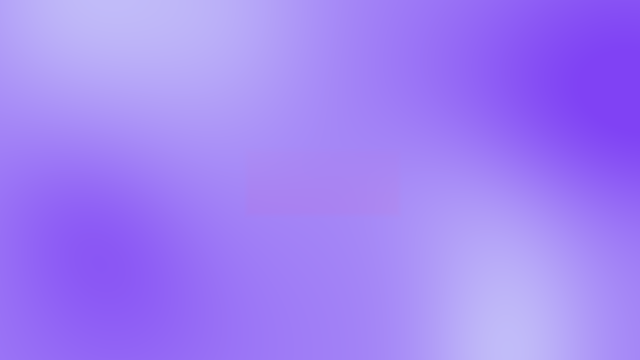
Reproduce this background procedurally as a Shadertoy shader.

```glsl
// Soft violet mesh gradient: tilted Gaussian pools of light and shade are
// summed into one tone value, which blends a deep violet into pale lavender.
// A faint warm panel tints the centre.

#define DEEP_VIOLET   vec3(0.50, 0.26, 0.955)
#define PALE_LAVENDER vec3(0.76, 0.74, 0.975)
#define PANEL_TINT    vec3(0.020, -0.014, -0.022)
#define BASE_TONE     0.52
#define PANEL_CENTRE  vec2(0.897, 0.492)
#define PANEL_HALF    vec2(0.213, 0.090)
#define PANEL_BLUR    0.012

// Elliptical Gaussian pool, its long axis turned by angle
float pool(vec2 p, vec2 centre, vec2 radius, float angle) {
    vec2 d = p - centre;
    float c = cos(angle), s = sin(angle);
    vec2 q = vec2(c * d.x + s * d.y, c * d.y - s * d.x) / radius;
    return exp(-dot(q, q));
}

// Signed distance to an axis-aligned box
float boxDistance(vec2 p, vec2 halfSize) {
    vec2 d = abs(p) - halfSize;
    return length(max(d, 0.0)) + min(max(d.x, d.y), 0.0);
}

float toneField(vec2 p) {
    float tone = BASE_TONE;

    // Pale pools: upper left pair, lower right column and its upper lobe
    tone += 0.39 * pool(p, vec2(0.20, 1.03), vec2(0.31, 0.35), 0.0);
    tone += 0.31 * pool(p, vec2(0.60, 0.97), vec2(0.31, 0.40), 0.0);
    tone += 0.46 * pool(p, vec2(1.41, 0.00), vec2(0.24, 0.35), 0.0);
    tone += 0.17 * pool(p, vec2(1.31, 0.42), vec2(0.32, 0.24), -0.5);

    // Deep pools: right edge, upper right corner, left side, lower left
    tone -= 0.54 * pool(p, vec2(1.76, 0.70), vec2(0.53, 0.30), -0.15);
    tone -= 0.20 * pool(p, vec2(1.78, 1.05), vec2(0.40, 0.25), 0.0);
    tone -= 0.30 * pool(p, vec2(0.26, 0.34), vec2(0.31, 0.25), -0.6);
    tone -= 0.17 * pool(p, vec2(0.32, 0.02), vec2(0.45, 0.30), 0.0);

    return clamp(tone, 0.0, 1.0);
}

void mainImage(out vec4 fragColor, in vec2 fragCoord) {
    // Canvas height is one unit; x is scaled to a 16:9 frame
    vec2 p = fragCoord / iResolution.xy * vec2(16.0 / 9.0, 1.0);
    vec3 color = mix(DEEP_VIOLET, PALE_LAVENDER, toneField(p));

    // Warm panel with a soft rim, weaker towards its top
    float rim = boxDistance(p - PANEL_CENTRE, PANEL_HALF);
    float panel = 1.0 - smoothstep(-PANEL_BLUR, PANEL_BLUR, rim);
    float fade = mix(1.0, 0.5, smoothstep(0.42, 0.58, p.y));
    color += PANEL_TINT * panel * fade;

    fragColor = vec4(color, 1.0);
}
```
